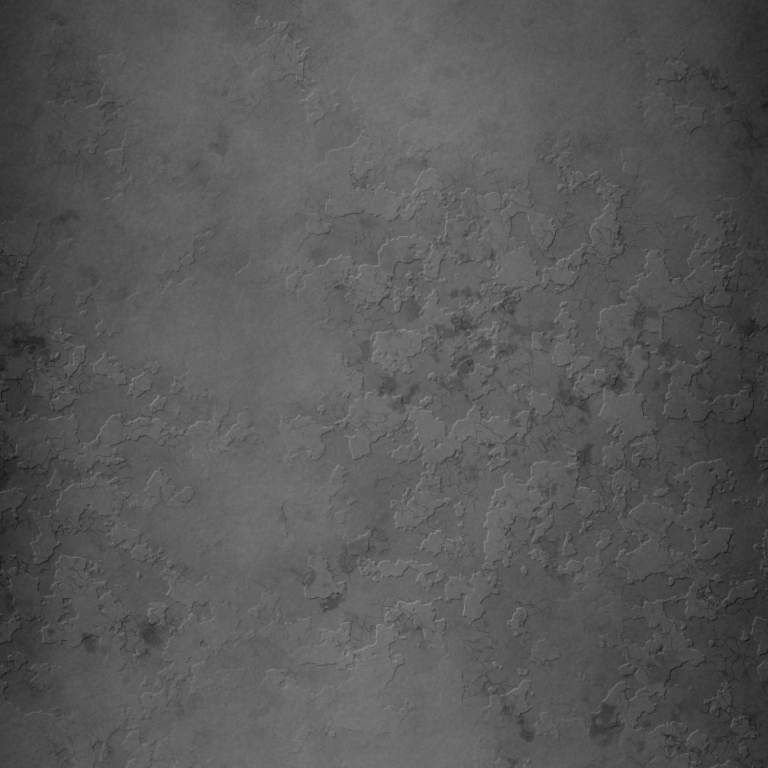
Write a Shadertoy shader that draws this texture.

```glsl
float hash(vec2 p) {
    vec3 q = fract(vec3(p.xyx) * 0.1031);
    q += dot(q, q.yzx + 33.33);
    return fract((q.x + q.y) * q.z);
}

float noise(vec2 p) {
    vec2 cell = floor(p), f = fract(p);
    f = f * f * (3.0 - 2.0 * f);
    float bottom = mix(hash(cell), hash(cell + vec2(1, 0)), f.x);
    float top = mix(hash(cell + vec2(0, 1)), hash(cell + vec2(1, 1)), f.x);
    return mix(bottom, top, f.y);
}

// Layered noise, normalised to 0..1
float fbm(vec2 p, int octaves) {
    float sum = 0.0, total = 0.0, weight = 1.0;
    for (int i = 0; i < octaves; i++) {
        sum += weight * noise(p);
        total += weight;
        weight *= 0.55;
        p = mat2(1.6, 1.2, -1.2, 1.6) * p + 17.3;
    }
    return sum / total;
}

// Gap between the two nearest cell centres: zero on the cell borders
float cellBorder(vec2 p) {
    vec2 cell = floor(p);
    float nearest = 8.0, second = 8.0;
    for (int y = -1; y <= 1; y++)
    for (int x = -1; x <= 1; x++) {
        vec2 id = cell + vec2(x, y);
        vec2 centre = id + vec2(hash(id + 40.0), hash(id + 90.0));
        float d = distance(p, centre);
        second = min(second, max(nearest, d));
        nearest = min(nearest, d);
    }
    return second - nearest;
}

// Soft elliptical region
float region(vec2 p, vec2 centre, vec2 radius) {
    vec2 d = (p - centre) / radius;
    return exp(-dot(d, d));
}

// Where the plaster is weathered
float wear(vec2 p) {
    float places = region(p, vec2(0.10, 0.38), vec2(0.14, 0.26))
                 + region(p, vec2(0.72, 0.60), vec2(0.18, 0.20))
                 + region(p, vec2(0.60, 0.33), vec2(0.15, 0.24))
                 + region(p, vec2(0.95, 0.20), vec2(0.15, 0.28))
                 + region(p, vec2(0.47, 0.62), vec2(0.05, 0.13));
    return smoothstep(0.45, 0.95, 0.6 * places + fbm(p * 9.0, 4));
}

float flakes(vec2 p) {
    return smoothstep(0.50, 0.57, fbm(p * 34.0, 4));
}

float surfaceHeight(vec2 p, float worn) {
    return 0.55 * fbm(p * 95.0, 3) + worn * flakes(p);
}

// Broken, wandering hairline cracks
float cracks(vec2 p, float scale) {
    vec2 bend = vec2(fbm(p * 60.0, 3), fbm(p * 60.0 + 31.0, 3)) - 0.5;
    float line = 1.0 - smoothstep(0.0, 0.13, cellBorder(p * scale + 1.3 * bend));
    return line * smoothstep(0.45, 0.7, noise(p * 38.0 + 5.0));
}

// Bright central band falling off to dark side edges
float wallTone(vec2 p) {
    float axis = 0.46 + 0.06 * (fbm(p * 2.5, 3) - 0.5);
    float tone = 0.430 - 0.165 * pow(abs(p.x - axis) * 2.0, 1.6);
    tone -= 0.045 * smoothstep(0.12, 0.0, p.x);
    tone -= 0.035 * smoothstep(0.88, 1.0, p.x);
    return tone - 0.025 * smoothstep(0.85, 1.0, p.y);
}

void mainImage(out vec4 fragColor, in vec2 fragCoord) {
    vec2 p = fragCoord / iResolution.xy;
    float worn = wear(p);
    float tone = wallTone(p);

    // Vertical streaks and cloudy mottling
    tone += 0.050 * (fbm(p * vec2(9.0, 1.8) + 3.0, 4) - 0.5);
    tone += 0.075 * (fbm(p * 6.0 + 12.0, 6) - 0.5);
    tone += 0.045 * (fbm(p * 28.0 + 50.0, 4) - 0.5);

    // Exposed patches and dark stains
    tone -= 0.026 * worn * (1.0 - flakes(p));
    float stain = smoothstep(0.56, 0.72, fbm(p * 42.0 + 8.0, 4));
    float stainArea = smoothstep(0.48, 0.68, fbm(p * 7.0 + 25.0, 3));
    tone -= 0.085 * stain * mix(0.15, 1.0, stainArea) * (0.3 + 0.7 * worn);

    // Relief lit from the upper left
    vec2 lightStep = vec2(-0.0015, 0.0015);
    float relief = surfaceHeight(p, worn) - surfaceHeight(p + lightStep, worn);
    tone += 0.10 * relief;

    tone -= 0.060 * worn * cracks(p, 55.0);

    // Fine grain
    tone += 0.026 * (noise(p * 330.0) - 0.5) + 0.018 * (noise(p * 510.0) - 0.5);

    fragColor = vec4(vec3(clamp(tone, 0.0, 1.0)), 1.0);
}
```
